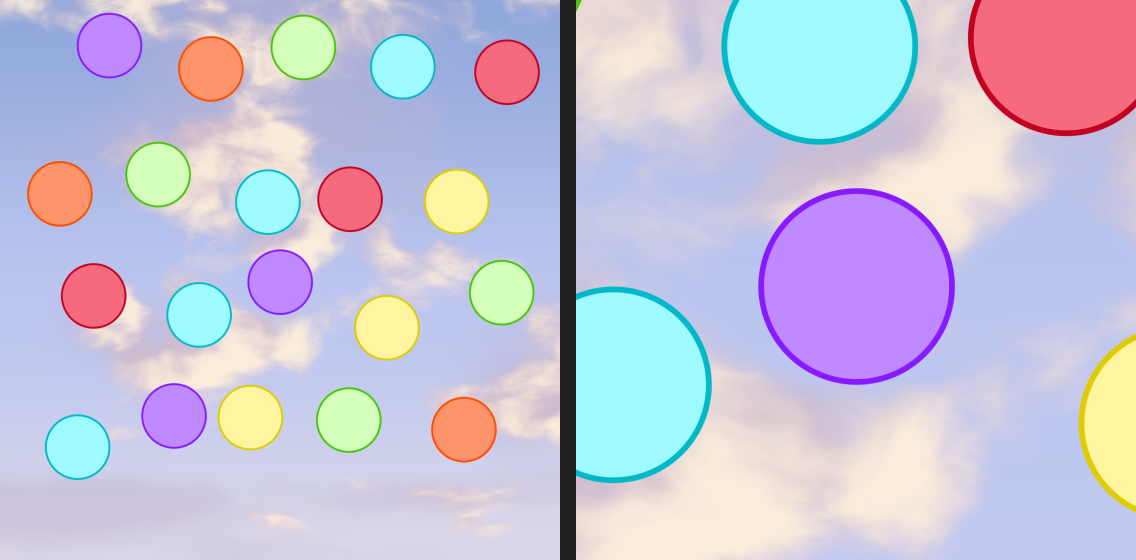
Left, the full canvas; right, a detail of the centre.
This background is drawn by a WebGL 2 fragment shader. Its source:

```glsl
#version 300 es
precision highp float;

uniform vec2 u_resolution;
out vec4 outColor;

const int DISC_COUNT = 20;
const int COLUMNS = 5;
const float DISC_RADIUS = 0.0585;
const float RIM_WIDTH = 0.0034;

// Cyan, green, yellow, red, orange, violet
const vec3 FILLS[6] = vec3[6](
    vec3(0.62, 0.98, 1.00), vec3(0.83, 1.00, 0.73), vec3(1.00, 0.96, 0.63),
    vec3(0.96, 0.42, 0.49), vec3(1.00, 0.58, 0.42), vec3(0.75, 0.54, 1.00));
const vec3 RIMS[6] = vec3[6](
    vec3(0.00, 0.72, 0.78), vec3(0.29, 0.77, 0.04), vec3(0.87, 0.80, 0.00),
    vec3(0.76, 0.00, 0.13), vec3(1.00, 0.30, 0.00), vec3(0.53, 0.10, 1.00));

float hash(vec2 p) {
    return fract(sin(dot(p, vec2(127.1, 311.7))) * 43758.5453);
}

float valueNoise(vec2 p) {
    vec2 cell = floor(p);
    vec2 f = fract(p);
    f = f * f * (3.0 - 2.0 * f);
    float low = mix(hash(cell), hash(cell + vec2(1.0, 0.0)), f.x);
    float high = mix(hash(cell + vec2(0.0, 1.0)), hash(cell + 1.0), f.x);
    return mix(low, high, f.y);
}

float fbm(vec2 p, int octaves) {
    const mat2 turn = mat2(0.8, 0.6, -0.6, 0.8);
    float sum = 0.0;
    float amplitude = 0.5;
    for (int i = 0; i < octaves; i++) {
        sum += amplitude * valueNoise(p);
        p = turn * p * 2.03 + 7.3;
        amplitude *= 0.5;
    }
    return sum;
}

// Soft elliptical region where clouds gather
float bank(vec2 p, vec2 center, vec2 radii) {
    vec2 d = (p - center) / radii;
    return exp(-dot(d, d));
}

float cloudCover(vec2 p) {
    float cover = bank(p, vec2(0.53, 0.93), vec2(0.28, 0.13));
    cover += bank(p, vec2(0.36, 0.73), vec2(0.26, 0.09));
    cover += bank(p, vec2(0.24, 0.39), vec2(0.27, 0.11));
    cover += 0.7 * bank(p, vec2(0.50, 0.57), vec2(0.11, 0.07));
    cover += 0.6 * bank(p, vec2(0.78, 0.65), vec2(0.10, 0.08));
    cover += 0.9 * bank(p, vec2(0.10, 0.10), vec2(0.30, 0.06));
    cover += 0.9 * bank(p, vec2(0.80, 0.12), vec2(0.24, 0.04));
    cover += 0.6 * bank(p, vec2(0.95, 0.29), vec2(0.14, 0.08));
    return min(cover, 1.0);
}

vec3 skyColor(float height) {
    vec3 horizon = vec3(0.85, 0.84, 0.91);
    vec3 middle = vec3(0.74, 0.78, 0.94);
    vec3 zenith = vec3(0.56, 0.65, 0.86);
    vec3 lower = mix(horizon, middle, smoothstep(0.0, 0.45, height));
    return mix(lower, zenith, smoothstep(0.4, 1.05, height));
}

vec3 addClouds(vec3 sky, vec2 p) {
    // Flatten the clouds towards the horizon
    vec2 q = vec2(5.0 * p.x, 6.5 * p.y - 1.2 * exp(-5.0 * p.y)) + 3.7;
    q += 0.8 * (vec2(fbm(q + 11.0, 4), fbm(q + 29.0, 4)) - 0.5);
    float density = fbm(q, 7);
    float towardSun = fbm(q + vec2(0.25, -0.22), 5);
    float cover = cloudCover(p);

    // Broad mauve haze, then bright billows
    float haze = smoothstep(0.55, 0.95, fbm(q * 0.6 + 5.0, 4) + 0.4 * cover);
    vec3 color = mix(sky, vec3(0.76, 0.71, 0.82), 0.5 * haze);
    float body = smoothstep(0.64, 0.84, density + 0.29 * cover);
    float light = smoothstep(-0.16, 0.14, density - towardSun);
    vec3 lit = mix(vec3(0.98, 0.83, 0.81), vec3(1.0, 0.94, 0.85), body);
    return mix(color, mix(vec3(0.81, 0.73, 0.80), lit, light), 0.92 * body);
}

// Staggered grid with jitter small enough to keep discs apart
vec2 discCenter(int index) {
    vec2 cell = vec2(index % COLUMNS, index / COLUMNS);
    vec2 jitter = vec2(hash(cell + 3.1), hash(cell + 8.6)) - 0.5;
    float stagger = 0.06 * (mod(cell.y, 2.0) - 0.5);
    return vec2(0.14 + stagger, 0.24) + cell * vec2(0.18, 0.215) + jitter * vec2(0.06, 0.09);
}

vec3 addDisc(vec3 base, float dist, vec3 fill, vec3 rim, float pixel) {
    float outer = smoothstep(pixel, -pixel, dist);
    float inner = smoothstep(pixel, -pixel, dist + RIM_WIDTH);
    return mix(base, mix(rim, fill, inner), outer);
}

void main() {
    float scale = min(u_resolution.x, u_resolution.y);
    vec2 p = gl_FragCoord.xy / scale;
    float pixel = 0.75 / scale;
    vec3 color = addClouds(skyColor(p.y), p);
    for (int i = 0; i < DISC_COUNT; i++) {
        int hue = (i * 11 % DISC_COUNT) % 6;
        float dist = length(p - discCenter(i)) - DISC_RADIUS;
        color = addDisc(color, dist, FILLS[hue], RIMS[hue], pixel);
    }
    outColor = vec4(color, 1.0);
}
```
